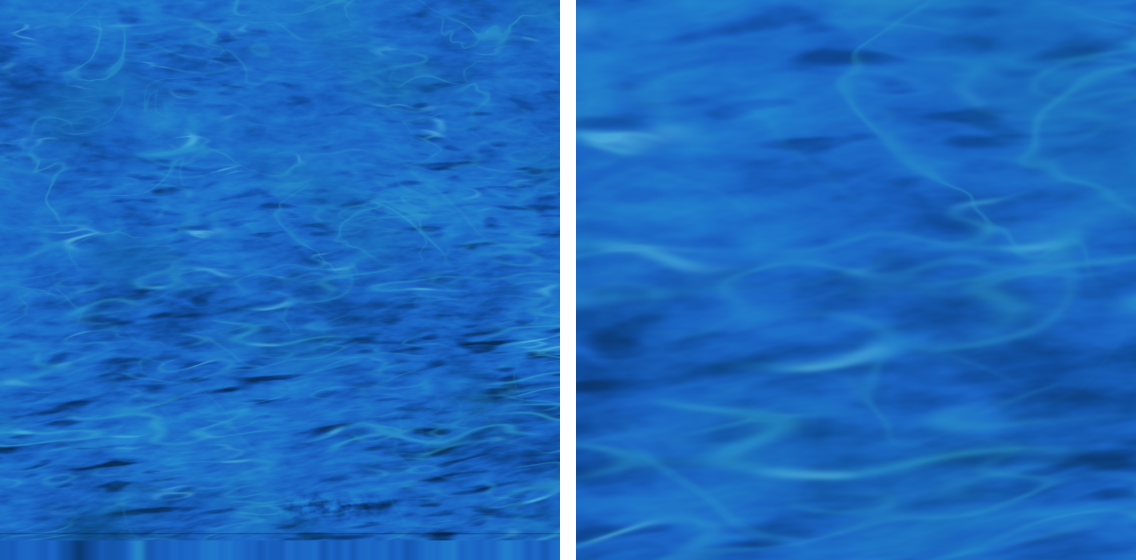
Left: the whole. Right: its middle third, enlarged.
Reproduce this texture procedurally as a three.js fragment shader.

```glsl
// Rippled blue pool water with wind streaks, caustic threads and a banded lower rim.
varying vec2 vUv;

const vec3 ABYSS = vec3(0.03, 0.18, 0.36);
const vec3 DEEP = vec3(0.06, 0.30, 0.62);
const vec3 WATER = vec3(0.10, 0.39, 0.77);
const vec3 SHALLOW = vec3(0.13, 0.51, 0.81);
const vec3 CAUSTIC = vec3(0.18, 0.62, 0.80);
const vec3 GLINT = vec3(0.34, 0.72, 0.88);
const vec3 TEAL = vec3(0.06, 0.40, 0.59);
const float RIM_HEIGHT = 0.035;

float hash(vec2 p) {
  vec3 q = fract(vec3(p.xyx) * 0.1031);
  q += dot(q, q.yzx + 33.33);
  return fract((q.x + q.y) * q.z);
}

// Dot product of a random unit gradient with the offset from its cell corner.
float corner(vec2 cell, vec2 offset) {
  float angle = 6.2832 * hash(cell);
  return dot(vec2(cos(angle), sin(angle)), offset);
}

float noise(vec2 p) {
  vec2 i = floor(p);
  vec2 f = p - i;
  vec2 w = f * f * f * (f * (f * 6.0 - 15.0) + 10.0);
  vec2 e = vec2(1.0, 0.0);
  float low = mix(corner(i, f), corner(i + e.xy, f - e.xy), w.x);
  float high = mix(corner(i + e.yx, f - e.yx), corner(i + e.xx, f - e.xx), w.x);
  return mix(low, high, w.y);
}

float fbm(vec2 p) {
  float sum = 0.0;
  float gain = 1.0;
  for (int i = 0; i < 3; i++) {
    sum += gain * noise(p);
    p = p * 2.03 + 17.7;
    gain *= 0.55;
  }
  return sum;
}

// Soft thread along the zero contour of a field.
float thread(float field, float width) {
  float d = field / width;
  return exp(-d * d);
}

// Winding light threads that break up and fade along their length.
float caustics(vec2 uv, vec2 scale, float seed) {
  vec2 p = uv * scale + seed;
  p += 0.75 * vec2(noise(p * 1.3 + 5.2), noise(p * 1.3 + 41.7));
  p += 0.16 * vec2(noise(p * 4.0 + 9.1), noise(p * 4.0 + 23.4));
  float presence = smoothstep(-0.12, 0.38, noise(uv * 6.0 + seed * 1.7));
  float field = noise(p);
  return presence * (thread(field, 0.022) + 0.2 * thread(field, 0.09));
}

// Dark trough with a bright crest along its upper flank: x is dark, y is light.
vec2 ripple(vec2 p) {
  float trough = smoothstep(0.14, 0.5, noise(p));
  float gust = smoothstep(-0.08, 0.34, noise(p * vec2(0.45, 0.24) + 52.0));
  float crest = thread(noise(p * vec2(0.7, 0.6) - vec2(0.0, 0.4) + 27.0), 0.085);
  return vec2(trough, crest * gust);
}

// Linear ramp from dark troughs to bright shallows.
vec3 waterColor(float tone) {
  vec3 c = mix(ABYSS, DEEP, clamp((tone + 3.8) / 2.3, 0.0, 1.0));
  c = mix(c, WATER, clamp((tone + 1.5) / 1.5, 0.0, 1.0));
  return mix(c, SHALLOW, clamp(tone / 2.1, 0.0, 1.0));
}

vec3 waterSurface(vec2 uv) {
  float nearness = 1.0 - smoothstep(0.2, 0.85, uv.y);

  // Ripples tilt upward to the right as they come closer.
  vec2 flow = uv;
  flow.y -= 0.12 * nearness * (uv.x - 0.5);
  flow.y += 0.010 * noise(uv * vec2(7.0, 9.0) + 3.0);
  vec2 q = vec2((flow.x - 0.5) * (13.0 - 4.0 * nearness), flow.y * 56.0);

  // Broad light, medium streaks and fine grain.
  float tone = 0.42 - 0.42 * nearness;
  tone += 1.9 * fbm(uv * vec2(2.4, 5.0) + 8.3);
  tone += (1.1 + 0.7 * nearness) * fbm(q * vec2(0.8, 0.6) + 60.0);
  tone += (0.9 + 0.5 * nearness) * fbm(q * vec2(2.2, 1.3) + 90.0);

  // Ripples at two sizes gather in patches, stronger toward the viewer.
  float patches = smoothstep(-0.3, 0.25, noise(uv * vec2(3.0, 7.0) + 31.0));
  vec2 swell = ripple(q + 12.0);
  vec2 chop = ripple(q * vec2(1.7, 1.45) + 140.0);
  tone -= (swell.x + 0.7 * chop.x) * patches * mix(1.7, 3.3, nearness);

  // Churned foam near the lower edge.
  float churn = thread(length((uv - vec2(0.58, 0.095)) / vec2(0.10, 0.022)), 1.0);
  tone += 4.5 * churn * fbm(uv * vec2(34.0, 42.0));

  vec3 color = waterColor(tone);
  float haze = smoothstep(0.05, 0.6, noise(uv * vec2(4.0, 6.5) + 71.0));
  color = mix(color, TEAL, 0.35 * haze);

  // Thin bright crests and occasional pale glints.
  float crest = min(swell.y + 0.6 * chop.y, 1.0);
  color = mix(color, CAUSTIC, crest * mix(0.24, 0.62, nearness));
  float spark = smoothstep(0.2, 0.5, noise(uv * vec2(11.0, 30.0) + 14.0));
  color = mix(color, GLINT, 0.7 * crest * spark);

  float web = caustics(uv, vec2(4.2, 6.0), 2.4) + 0.7 * caustics(uv, vec2(5.5, 9.0), 37.0);
  float reach = mix(0.15, 0.5, smoothstep(0.2, 0.65, uv.y));
  return mix(color, CAUSTIC, min(web, 1.0) * reach);
}

// Vertical smears of colour below the water.
vec3 rimBands(float x) {
  float tone = 0.4 + 1.8 * noise(vec2(x * 16.0, 4.3)) + 1.3 * noise(vec2(x * 52.0, 9.6));
  tone -= 1.8 * thread(x - 0.14, 0.07);
  return mix(waterColor(tone), CAUSTIC, 0.6 * thread(x - 0.247, 0.012));
}

void main() {
  vec3 color = waterSurface(vUv);
  color *= 1.0 - 0.22 * thread(vUv.y - 0.047, 0.0015);
  float aboveRim = smoothstep(RIM_HEIGHT - 0.0015, RIM_HEIGHT + 0.0015, vUv.y);
  gl_FragColor = vec4(mix(rimBands(vUv.x), color, aboveRim), 1.0);
}
```
